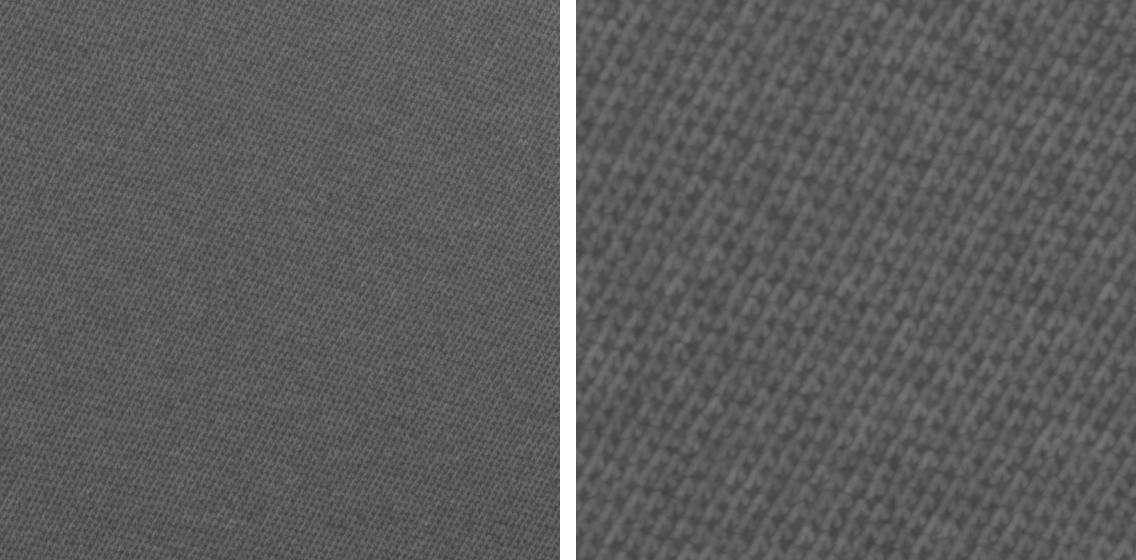
Left, the full canvas; right, a detail of the centre.
Give the GLSL for this texture, as a WebGL 2 fragment shader.

```glsl
#version 300 es
precision highp float;
// Grey jersey knit: a net of tiny slanted loops on tilted courses, with fibre grain and lint.
uniform vec2 u_resolution;
out vec4 fragColor;

float hash(vec2 p) {
  return fract(sin(dot(p, vec2(127.1, 311.7))) * 43758.5453);
}

float noise(vec2 p) {
  vec2 cell = floor(p), f = fract(p);
  f = f * f * (3.0 - 2.0 * f);
  return mix(mix(hash(cell), hash(cell + vec2(1, 0)), f.x),
             mix(hash(cell + vec2(0, 1)), hash(cell + vec2(1, 1)), f.x), f.y);
}

float segmentDistance(vec2 p, vec2 a, vec2 b) {
  vec2 ab = b - a;
  return length(p - a - ab * clamp(dot(p - a, ab) / dot(ab, ab), 0.0, 1.0));
}

// Brightest of the nearby loops: a strong leg along the diagonal, a short one bridging right.
float stitches(vec2 knit) {
  float light = 0.0;
  for (int j = -1; j <= 1; j++) {
    for (int i = -1; i <= 1; i++) {
      vec2 id = floor(knit) + vec2(i, j);
      vec2 q = knit - id - 0.5;
      q -= 0.26 * (vec2(hash(id), hash(id + 37.0)) - 0.5);
      float strongLeg = segmentDistance(q, vec2(-0.04, -0.32), vec2(-0.04, 0.3));
      float bridge = segmentDistance(q, vec2(0.0, 0.3), vec2(0.5, -0.06));
      float body = 1.0 - smoothstep(0.05, 0.4, strongLeg);
      float side = 0.8 * (1.0 - smoothstep(0.03, 0.32, bridge));
      light = max(light, max(body, side) * mix(0.7, 1.15, hash(id + 11.0)));
    }
  }
  return light;
}

void main() {
  vec2 p = gl_FragCoord.xy / u_resolution;

  // Courses fall to the right, more steeply towards the upper right.
  vec2 c = p - 0.5;
  float tilt = 0.25;
  vec2 cloth = mat2(cos(tilt), sin(tilt), -sin(tilt), cos(tilt)) * c;
  cloth.y += 0.07 * c.x * c.x + 0.08 * c.x * c.y;
  cloth += 0.007 * (vec2(noise(p * 6.0), noise(p * 6.0 + 40.0)) - 0.5);

  // Each course is shifted sideways, so the stitches line up in diagonals.
  vec2 knit = cloth * vec2(90.0, 80.0);
  knit.x -= 0.31 * knit.y;
  float shade = 0.307 + 0.1 * stitches(knit + 200.0);

  // Short uneven yarn streaks, and fuzz at two fibre scales.
  shade += 0.018 * (noise(cloth * vec2(20.0, 65.0) + 60.0) - 0.5);
  shade += 0.020 * (noise(cloth * vec2(60.0, 110.0) + 90.0) - 0.5);
  shade += 0.048 * (noise(p * 230.0) - 0.5);
  shade += 0.044 * (noise(p * 410.0 + 15.0) - 0.5);

  // Scattered light lint.
  vec2 lintId = floor(cloth * 24.0);
  vec2 lint = fract(cloth * 24.0) - 0.25 - 0.5 * vec2(hash(lintId), hash(lintId + 5.0));
  float lintMask = 1.0 - smoothstep(0.03, 0.13, length(lint * vec2(0.6, 1.0)));
  shade += 0.05 * lintMask * step(0.975, hash(lintId + 71.0));

  // Light comes from the upper right and fades to the lower edge.
  shade += 0.03 * (p.y - 0.5) + 0.02 * (p.x - 0.5) * (p.y - 0.2);

  fragColor = vec4(vec3(shade), 1.0);
}
```
